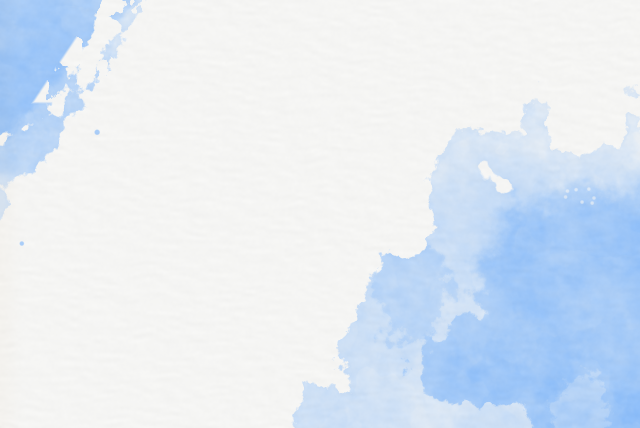
Write a WebGL 2 fragment shader that draws this background.

```glsl
#version 300 es
precision highp float;
// Blue watercolour washes in two opposite corners of ribbed white paper.
uniform vec2 u_resolution;
out vec4 fragColor;

const vec3 PAPER = vec3(0.960, 0.960, 0.954);
const vec3 PIGMENT = vec3(0.56, 0.745, 0.972);

float hash(vec2 p) {
  vec3 q = fract(vec3(p.xyx) * 0.1031);
  q += dot(q, q.yzx + 33.33);
  return fract((q.x + q.y) * q.z);
}

float noise(vec2 p) {
  vec2 i = floor(p), f = fract(p);
  f = f * f * (3.0 - 2.0 * f);
  return mix(mix(hash(i), hash(i + vec2(1, 0)), f.x),
             mix(hash(i + vec2(0, 1)), hash(i + vec2(1, 1)), f.x), f.y);
}

// Layered noise with a mean of zero.
float fbm(vec2 p) {
  float sum = 0.0, gain = 0.5;
  for (int i = 0; i < 5; i++) {
    sum += gain * (noise(p) - 0.5);
    p = mat2(1.6, 1.2, -1.2, 1.6) * p + 7.3;
    gain *= 0.5;
  }
  return sum;
}

// Shape fields are positive inside.
float blob(vec2 p, vec2 center, vec2 radius) {
  return (1.0 - length((p - center) / radius)) * min(radius.x, radius.y);
}

float streak(vec2 p, vec2 a, vec2 b, float radius) {
  vec2 d = b - a;
  return radius - length(p - a - d * clamp(dot(p - a, d) / dot(d, d), 0.0, 1.0));
}

float cover(float d, float softness) {
  return smoothstep(-softness, softness, d);
}

// Thin line of pigment that dries just inside a wet edge.
float rim(float d) {
  return cover(d, 0.003) * exp(-max(d, 0.0) / 0.007);
}

// Overlapping stains with crisp edges, centred on zero.
float stains(vec2 p) {
  return cover(fbm(p * 6.0 + 3.0), 0.012) + cover(fbm(p * 9.0 + 41.0), 0.03) - 1.0;
}

float rightWash(vec2 p, float ragged, float mottle) {
  // Pale outer wash: a slanted edge with two steps, lobes and a dip
  float d = min(dot(p - vec2(0.674, 0.0), vec2(0.873, -0.489)), 0.70 - p.y);
  d = min(d, max(p.x - 1.0, 0.405 - p.y));
  d = min(d, max(p.x - 0.805, 0.085 - p.y));
  d = max(d, blob(p, vec2(1.25, 0.69), vec2(0.035, 0.06)));
  d = max(d, blob(p, vec2(1.48, 0.69), vec2(0.045, 0.07)));
  d = min(d, -blob(p, vec2(1.36, 0.72), vec2(0.085, 0.07)));
  d += ragged;
  d = min(d, -streak(p, vec2(1.135, 0.61), vec2(1.17, 0.57), 0.011) - ragged * 0.5);
  float amount = 0.36 + 0.55 * mottle + 0.05 * stains(p);
  amount -= 0.14 * smoothstep(0.5, 0.68, p.y);
  amount += 0.12 * cover(blob(p, vec2(1.42, 0.45), vec2(0.36, 0.19)), 0.06);

  // Middle lobe, then the deep pool with paler runs along its foot
  float lobe = blob(p, vec2(0.96, 0.32), vec2(0.085, 0.11)) + ragged;
  amount += 0.22 * cover(lobe, 0.014) + 0.08 * rim(lobe);
  float pool = blob(p, vec2(1.43, 0.35), vec2(0.30, 0.21));
  pool = max(pool, blob(p, vec2(1.20, 0.16), vec2(0.21, 0.10)));
  pool = max(pool, blob(p, vec2(1.44, 0.07), vec2(0.24, 0.24)));
  pool = min(pool, -blob(p, vec2(1.15, 0.02), vec2(0.07, 0.055)));
  pool += ragged;
  float deep = 0.78 + 0.65 * mottle + 0.05 * stains(p + 5.0);
  amount = mix(amount, deep, cover(pool, mix(0.005, 0.04, smoothstep(0.25, 0.5, p.y))));
  amount += 0.12 * cover(pool - 0.03, 0.07);
  float run = blob(p, vec2(1.36, 0.04), vec2(0.08, 0.09)) + ragged;
  amount -= 0.22 * cover(run, 0.006);
  amount -= 0.20 * cover(blob(p, vec2(1.46, 0.22), vec2(0.10, 0.14)), 0.08);
  return cover(d, 0.004) * max(amount, 0.08) + 0.08 * rim(d);
}

float leftWash(vec2 p, float ragged, float mottle) {
  float slope = dot(p - vec2(0.345, 1.0), vec2(-0.831, 0.555));
  float d = slope + ragged * 0.8;
  // Dry paper left showing between the core and its broken fringe
  float gap = streak(p, vec2(0.245, 0.94), vec2(0.195, 0.82), 0.028);
  gap = max(gap, streak(p, vec2(0.16, 0.79), vec2(0.13, 0.74), 0.014));
  gap = max(gap, streak(p, vec2(0.13, 0.74), vec2(0.01, 0.675), 0.003));
  gap = max(gap, blob(p, vec2(0.07, 0.555), vec2(0.07, 0.04)));
  d = min(d, -gap + ragged * 0.8);
  float holes = 0.25 * fbm(p * vec2(24.0, 17.0) + 60.0) + 0.008;
  d = min(d, max(holes, max(slope - 0.09, 0.76 - p.y)));
  float core = dot(p - vec2(0.185, 0.86), vec2(-0.72, 0.69));
  core = min(core, p.y - 0.68 + 0.1 * p.x) + ragged * 0.5;
  float amount = 0.52 + 0.6 * mottle + 0.05 * stains(p) + 0.24 * cover(core, 0.012);
  amount += 0.10 * cover(blob(p, vec2(0.05, 0.77), vec2(0.13, 0.12)), 0.08);
  amount -= 0.14 * smoothstep(0.08, 0.0, slope) * smoothstep(0.7, 0.8, p.y);
  amount *= mix(0.5, 1.0, smoothstep(0.56, 0.62, p.y));
  return cover(d, 0.004) * amount + 0.09 * rim(d);
}

void main() {
  vec2 p = gl_FragCoord.xy / u_resolution.y;
  float ragged = 0.07 * fbm(p * 11.0) + 0.06 * fbm(p * 32.0 + 11.0) + 0.02 * fbm(p * 90.0);
  float mottle = 0.6 * fbm(p * 6.0 + 20.0) + 0.35 * fbm(p * 38.0);
  float amount = max(rightWash(p, ragged, mottle), leftWash(p, ragged, mottle));

  // Stray drops and small dry specks
  float drops = max(blob(p, vec2(0.227, 0.691), vec2(0.006)), blob(p, vec2(0.051, 0.431), vec2(0.005)));
  amount = max(amount, 0.75 * cover(drops, 0.002));
  for (int i = 0; i < 7; i++) {
    vec2 offset = vec2(hash(vec2(i, 3)), hash(vec2(i, 8))) - 0.5;
    float speck = blob(p, vec2(1.355, 0.54) + offset * vec2(0.12, 0.04), vec2(0.004));
    amount *= 1.0 - 0.6 * cover(speck, 0.002);
  }

  // Ribbed paper relief and a faint warm left margin
  vec2 rib = p * vec2(34.0, 95.0) + vec2(0.0, 1.5 * noise(p * 17.0));
  float relief = 0.8 * (noise(rib) - noise(rib + vec2(0.3, 0.7))) + 0.8 * fbm(p * 130.0);
  vec3 color = mix(PAPER, PIGMENT, clamp(amount, 0.0, 1.05)) + 0.016 * relief;
  color -= vec3(0.006, 0.012, 0.02) * (1.0 - smoothstep(0.0, 0.06, p.x));
  fragColor = vec4(color, 1.0);
}
```
